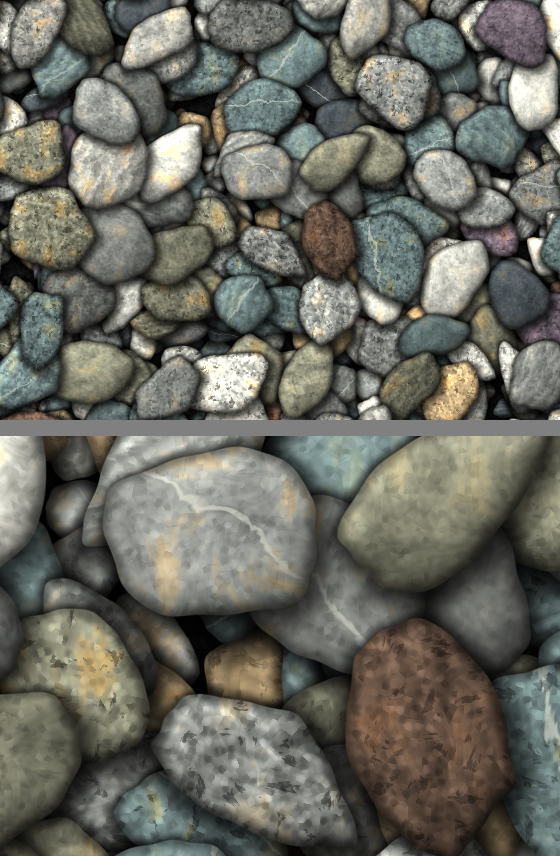
Top: the whole. Bottom: its middle third, enlarged.
Reproduce this texture procedurally as a Shadertoy shader.

```glsl
#define LAYERS 5
#define FINE_CELL 0.085
#define COARSE_CELL 0.168
#define TOP_SHARE 0.56
#define SHADOW_WIDTH 0.021
#define SHADOW_DEPTH 0.74
#define GRAIN_SCALE 150.0
#define GRAIN_CONTRAST 0.34
#define EXPOSURE 1.1
#define LIGHT normalize(vec3(-0.32, 0.52, 0.78))

const float TAU = 6.28318;

vec3 hash3(vec2 p) {
    vec3 h = fract(p.xyx * vec3(0.1031, 0.1030, 0.0973));
    h += dot(h, h.yxz + 33.33);
    return fract((h.xxy + h.yzz) * h.zyx);
}

mat2 turn(float a) {
    float c = cos(a), s = sin(a);
    return mat2(c, s, -s, c);
}

// Cellular mineral grains, signed and faded at their borders
float grains(vec2 p) {
    vec2 cell = floor(p);
    float nearest = 9.0, tone = 0.0;
    for (int y = -1; y <= 1; y++)
    for (int x = -1; x <= 1; x++) {
        vec2 id = cell + vec2(x, y);
        vec3 h = hash3(id + 71.0);
        float d = length(id + h.xy - p);
        if (d < nearest) { nearest = d; tone = h.z - 0.5; }
    }
    return tone * smoothstep(0.85, 0.2, nearest);
}

// Layered, warped sines for stains and weathering
float mottle(vec2 p) {
    float sum = 0.0, amp = 0.5;
    for (int i = 0; i < 5; i++) {
        p = turn(0.9) * p * 1.85 + 1.7;
        p += 0.7 * sin(p.yx * 0.8 + float(i));
        sum += amp * sin(p.x) * sin(p.y);
        amp *= 0.68;
    }
    return sum;
}

// Rounded polygon: x is the radial level (1 at the rim), yz its gradient
vec3 pebble(vec2 q, vec2 id, float sharpness) {
    float sum = 0.0;
    vec2 slope = vec2(0.0);
    for (int i = 0; i < 8; i++) {
        vec3 h = hash3(id + float(i) * 17.3);
        float a = TAU * (float(i) + 0.8 * h.x) / 8.0;
        vec2 n = vec2(cos(a), sin(a)) / (0.87 + 0.3 * h.y);
        float w = max(dot(q, n), 0.0);
        float steep = pow(w, sharpness - 1.0);
        sum += steep * w;
        slope += n * steep;
    }
    float level = max(pow(sum, 1.0 / sharpness), 0.06);
    return vec3(level, slope * pow(level, 1.0 - sharpness));
}

vec3 stoneColor(float kind, float tone) {
    vec3 c = vec3(0.50, 0.51, 0.49);                    // grey
    if (kind > 0.28) c = vec3(0.39, 0.46, 0.455);       // blue-green slate
    if (kind > 0.47) c = vec3(0.73, 0.73, 0.69);        // pale quartz
    if (kind > 0.70) c = vec3(0.46, 0.46, 0.39);        // olive
    if (kind > 0.81) c = vec3(0.26, 0.285, 0.30);       // dark slate
    if (kind > 0.88) c = vec3(0.67, 0.58, 0.43);        // tan
    if (kind > 0.94) c = vec3(0.44, 0.35, 0.29);        // rust
    if (kind > 0.975) c = vec3(0.43, 0.38, 0.42);       // plum
    return c * mix(0.78, 1.22, tone);
}

// Stains, bedding stripes, veins and grains on one stone
vec3 stoneSurface(vec2 q, vec2 v, vec3 look, vec3 trait, float grain) {
    float stain = mottle(v * 24.0 + look.xy * 40.0);
    vec3 c = stoneColor(look.x, look.y);
    c *= 1.0 + 0.24 * stain + GRAIN_CONTRAST * grain * (0.5 + trait.z);
    c = mix(c, c * vec3(1.12, 0.96, 0.75), smoothstep(0.15, 0.7, stain) * look.z);
    float stripes = sin(q.y * 17.0 + 4.0 * stain + q.x * 2.0);
    c *= 1.0 + 0.10 * stripes * step(0.72, trait.x);
    float vein = abs(q.y + 0.5 * q.x + 0.12 * stain - look.z + 0.5);
    c = mix(c, vec3(0.75, 0.75, 0.70), 0.55 * smoothstep(0.05, 0.01, vein) * step(0.78, trait.y));
    float pits = smoothstep(0.38, 0.65, mottle(v * 65.0 + look.yz * 30.0));
    return c * (1.0 - 0.4 * pits * trait.z);
}

void mainImage(out vec4 fragColor, in vec2 fragCoord) {
    vec2 p = fragCoord / iResolution.y;
    float pixel = 1.0 / iResolution.y;
    float grain = grains(p * GRAIN_SCALE) + 0.7 * grains(p * GRAIN_SCALE * 0.45);
    vec3 color = vec3(0.07, 0.075, 0.07) * (1.0 + grain);

    // Small stones first, larger ones heaped over them
    for (int layer = 0; layer < LAYERS; layer++) {
        float k = float(layer), rise = k / float(LAYERS - 1);
        float cell = mix(FINE_CELL, COARSE_CELL, rise);
        mat2 grid = turn(k * 1.1 + 0.3);
        vec2 home = floor(grid * p / cell);
        for (int y = -1; y <= 1; y++)
        for (int x = -1; x <= 1; x++) {
            vec2 id = home + vec2(x, y);
            vec2 key = id + 100.0 + k * 53.0;
            vec3 place = hash3(key), form = hash3(key + 211.0);
            if (place.z > mix(1.0, TOP_SHARE, rise)) continue;

            vec2 v = p - (id + 0.5 + 0.55 * (place.xy - 0.5)) * cell * grid;
            vec2 size = cell * mix(0.46, 0.68, form.x) * vec2(1.0, mix(0.52, 0.95, form.y));
            mat2 spin = turn(TAU * form.z);
            vec2 q = spin * v / size;
            if (length(q) > 2.3) continue;
            vec3 look = hash3(key + 419.0), trait = hash3(key + 613.0);
            q += 0.045 * sin(q.yx * 4.0 + look.xy * TAU) + 0.012 * sin(q.yx * 13.0 + look.z * TAU);
            vec3 shape = pebble(q, key, mix(4.5, 15.0, trait.x * trait.x));
            vec2 slope = (shape.yz / size) * spin;
            float dist = (shape.x - 1.0) / max(length(slope), 0.001);
            vec2 outward = normalize(slope + 0.0001);

            // Contact shadow, wider away from the light
            float reach = SHADOW_WIDTH * (1.0 - 0.55 * dot(outward, normalize(LIGHT.xy)));
            color *= 1.0 - SHADOW_DEPTH * (1.0 - smoothstep(-0.003, reach, dist));
            if (dist > pixel) continue;

            // Domed, slightly tilted stone
            float dome = pow(min(shape.x, 1.0), mix(2.2, 5.0, trait.z));
            vec2 tilt = 0.3 * (trait.xy - 0.5);
            vec3 normal = normalize(vec3(outward * dome * 0.95 + tilt, 1.0));
            float shade = 0.27 + 0.95 * max(dot(normal, LIGHT), 0.0);
            shade *= 1.0 - 0.38 * smoothstep(-0.012, 0.0, dist);
            vec3 stone = stoneSurface(q, v, look, trait, grain) * shade * EXPOSURE;
            color = mix(color, stone, smoothstep(pixel, -pixel, dist));
        }
    }
    fragColor = vec4(clamp(color, 0.0, 1.0), 1.0);
}
```
